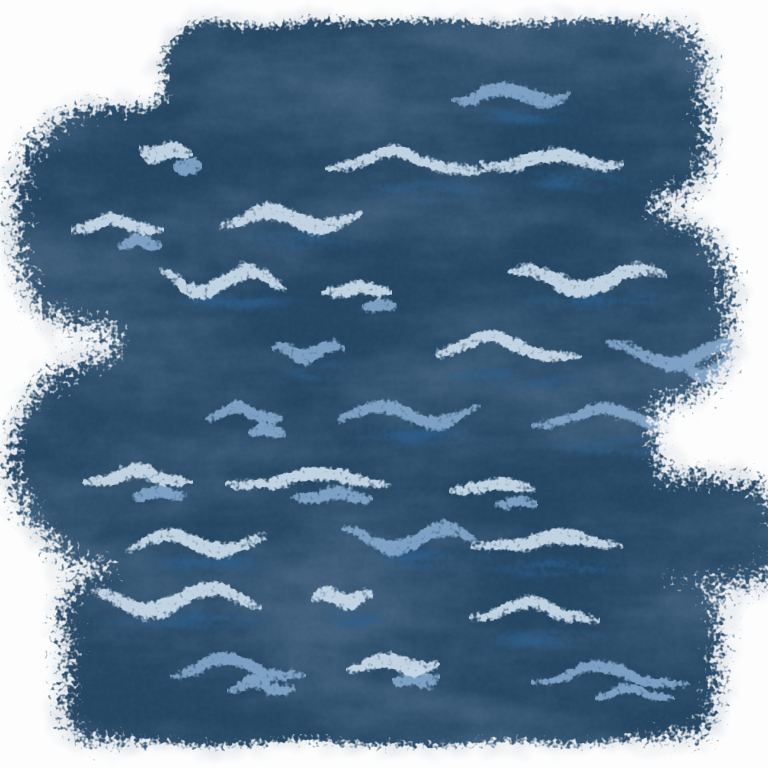
Reproduce this texture procedurally as a three.js fragment shader.

```glsl
// A dry-brush patch of dark sea on white paper, with chalky wave crests.
// The patch is a blend of rounded boxes with a grain-eroded rim; crests are
// curved strokes scattered on a staggered grid, over cloudy gradient noise.
#define PAPER vec3(0.993, 0.994, 0.995)
#define DEEP vec3(0.145, 0.280, 0.395)
#define HAZE vec3(0.265, 0.390, 0.505)
#define GLOW vec3(0.175, 0.375, 0.560)
#define PALE vec3(0.520, 0.665, 0.805)
#define FOAM vec3(0.785, 0.855, 0.915)
#define CELL vec2(0.245, 0.083)
#define STROKE_WIDTH 0.0098
#define SIDE_FRAY 0.034
#define CAP_FRAY 0.013

varying vec2 vUv;

vec2 hash2(vec2 p) {
  vec3 q = fract(p.xyx * vec3(0.1031, 0.1030, 0.0973));
  q += dot(q, q.yzx + 33.33);
  return fract((q.xx + q.yz) * q.zy);
}

float corner(vec2 cell, vec2 offset) {
  float angle = 6.2832 * hash2(cell).x;
  return dot(vec2(cos(angle), sin(angle)), offset);
}

// Gradient noise, roughly -1 to 1
float noise(vec2 p) {
  vec2 i = floor(p), f = fract(p), e = vec2(1.0, 0.0);
  vec2 u = f * f * f * (f * (f * 6.0 - 15.0) + 10.0);
  float low = mix(corner(i, f), corner(i + e, f - e), u.x);
  float high = mix(corner(i + e.yx, f - e.yx), corner(i + 1.0, f - 1.0), u.x);
  return 1.4 * mix(low, high, u.y);
}

float fbm(vec2 p) {
  float sum = 0.0, gain = 0.55;
  for (int i = 0; i < 4; i++) {
    sum += gain * noise(p);
    p = p * 2.03 + 17.3;
    gain *= 0.5;
  }
  return sum;
}

float roundBox(vec2 p, vec2 center, vec2 halfSize, float radius) {
  vec2 q = abs(p - center) - halfSize + radius;
  return length(max(q, 0.0)) + min(max(q.x, q.y), 0.0) - radius;
}

float blend(float a, float b) {
  float h = max(0.03 - abs(a - b), 0.0);
  return min(a, b) - h * h / 0.12;
}

// Distance to the lobed patch of water
float patchShape(vec2 p) {
  float d = roundBox(p, vec2(0.50, 0.45), vec2(0.36, 0.40), 0.03);
  d = blend(d, roundBox(p, vec2(0.570, 0.855), vec2(0.36, 0.12), 0.07));
  d = blend(d, roundBox(p, vec2(0.310, 0.715), vec2(0.30, 0.15), 0.12));
  d = blend(d, roundBox(p, vec2(0.680, 0.595), vec2(0.28, 0.13), 0.11));
  d = blend(d, roundBox(p, vec2(0.310, 0.400), vec2(0.30, 0.145), 0.13));
  d = blend(d, roundBox(p, vec2(0.715, 0.305), vec2(0.31, 0.08), 0.06));
  return blend(d, roundBox(p, vec2(0.510, 0.145), vec2(0.435, 0.115), 0.05));
}

// Chalk stroke along an arch or a double ripple; q is relative to its centre
float crest(vec2 q, float halfLen, vec2 seed, float grain) {
  float s = q.x / halfLen;
  float rise = min(0.28 * halfLen, 0.024) * (0.45 + 0.65 * seed.y);
  float arch = exp(-5.0 * pow(abs(s + 0.5 * seed.y - 0.25), 2.0));
  float ripple = 0.55 * sin(s * 4.2 + 6.28 * seed.y);
  float path = rise * (seed.x < 0.5 ? arch : ripple);
  float width = STROKE_WIDTH * (0.75 + 0.4 * seed.x) * sqrt(max(1.0 - s * s, 0.0));
  float d = abs(q.y - path) - width + step(1.0, abs(s)) * 0.02;
  float dry = smoothstep(-0.75, 0.15, grain + 0.35 - 0.55 * s * s);
  return smoothstep(-0.0025, 0.0025, 0.0045 * grain - d) * mix(0.4, 1.0, dry);
}

void main() {
  vec2 p = vUv;
  float grain = 0.65 * noise(p * 125.0) + 0.55 * noise(p * 240.0 + 9.0);
  float clump = noise(p * 38.0);
  vec2 wobble = vec2(noise(p * 9.0), noise(p * 9.0 + 40.0));

  // Cloudy water with level streaks
  float cloud = fbm(p * vec2(3.5, 7.0) + 3.0) + 0.35 * fbm(p * vec2(7.0, 30.0));
  vec3 water = mix(DEEP, HAZE, smoothstep(-0.45, 0.75, cloud + 0.10 * clump));
  water += 0.014 * grain;

  // Scattered crests, paler echoes and blue reflections below them
  float foam = 0.0, pale = 0.0, glow = 0.0;
  vec2 bent = p + 0.003 * vec2(noise(p * 30.0), noise(p * 30.0 + 70.0));
  for (int j = -1; j <= 1; j++) {
    float row = floor(p.y / CELL.y) + float(j);
    float shift = 0.5 * mod(row, 2.0) + 0.3 * hash2(vec2(row, 5.0)).x;
    for (int i = -1; i <= 1; i++) {
      vec2 id = vec2(floor(p.x / CELL.x - shift) + float(i), row);
      vec2 a = hash2(id + 11.0), b = hash2(id + 57.0), c = hash2(id + 93.0);
      vec2 center = (id + vec2(shift, 0.0) + 0.5 + 0.35 * (a - 0.5)) * CELL;
      float shown = step(patchShape(center), -0.045) * step(c.x, 0.93);
      vec2 q = bent - center;
      float halfLen = mix(0.035, 0.112, b.x);
      float mark = shown * crest(q, halfLen, a.yx, grain);
      if (c.y < 0.70) foam = max(foam, mark); else pale = max(pale, mark);
      float echo = crest(q - vec2(0.03, -0.019), halfLen * 0.5, a.yx, grain);
      pale = max(pale, shown * step(b.y, 0.32) * echo);
      vec2 g = (q - vec2(0.015, -0.027)) / vec2(halfLen, 0.015);
      glow = max(glow, shown * step(0.35, b.y) * (1.0 - smoothstep(0.2, 1.2, length(g))));
    }
  }
  float streak = noise(p * vec2(14.0, 65.0)) + 0.35 * grain;
  water = mix(water, GLOW, 0.75 * glow * smoothstep(-0.5, 0.6, streak));
  water = mix(water, PALE, 0.9 * pale);
  water = mix(water, FOAM, 0.95 * foam);

  // Frayed rim: wide speckle at the sides, tighter along top and bottom
  float d = patchShape(p + 0.009 * wobble) + 0.004 * clump;
  float fray = mix(CAP_FRAY, SIDE_FRAY, smoothstep(0.26, 0.42, abs(p.x - 0.5)));
  float cover = smoothstep(-0.4, 0.4, -d / fray - 0.35 + 0.95 * grain + 0.35 * clump);
  float halo = 0.13 * (1.0 - smoothstep(-0.012, 0.022, d + 0.008 * clump));
  vec3 paper = mix(PAPER, HAZE, halo);
  gl_FragColor = vec4(mix(paper, water, cover), 1.0);
}
```
